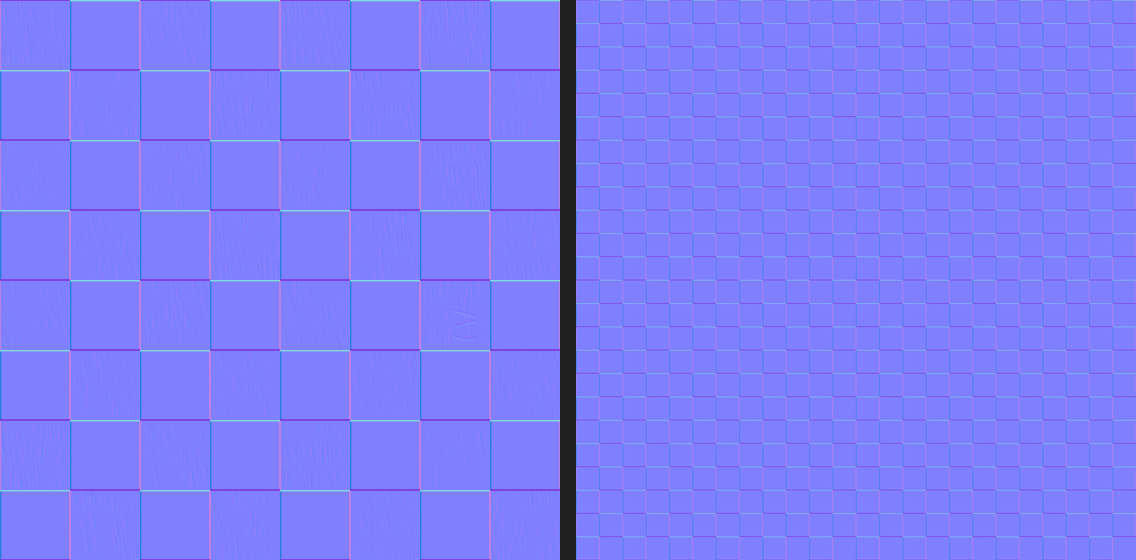
Left: one tile. Right: repeated 3 by 3.
This texture map is drawn by a WebGL 2 fragment shader. Its source:

```glsl
#version 300 es
precision highp float;
// Tangent-space normal map of an 8 by 8 checkerboard: smooth raised squares with thin
// bevels alternate with squares of fine upright wood grain. Grain is a height made of
// layered sines and stretched cellular pores, turned into slopes by differences.
uniform vec2 u_resolution;
out vec4 fragColor;

const float SQUARES = 8.0;

float hash(vec2 p) {
  vec3 q = fract(vec3(p.xyx) * 0.1031);
  q += dot(q, q.yzx + 33.33);
  return fract((q.x + q.y) * q.z);
}

// Cellular noise in a stretched grid: long pits of random depth
float pores(vec2 p, float seed) {
  vec2 base = floor(p);
  float depth = 0.0;
  for (int y = -1; y <= 1; y++)
    for (int x = -1; x <= 1; x++) {
      vec2 cell = base + vec2(x, y);
      vec2 key = cell + 20.0 + seed * 61.0;
      vec2 center = cell + 0.2 + 0.6 * vec2(hash(key), hash(key + 37.0));
      float strength = hash(key + 71.0);
      float pit = 1.0 - smoothstep(0.0, 0.6, length(p - center));
      depth = max(depth, pit * strength * strength);
    }
  return depth;
}

// Height of the wood inside one square, p in 0..1
float woodHeight(vec2 p, vec2 square, float seed) {
  float phase = seed * 40.0;
  float x = p.x + 0.05 * p.y + 0.016 * sin(p.y * 5.0 + phase + p.x * 4.0)
          + 0.005 * sin(p.y * 17.0 + phase * 2.0 + p.x * 23.0);

  // Fibres
  float h = 0.00022 * sin(x * 118.0 + phase + 2.0 * sin(p.y * 4.0 + x * 19.0));
  h += 0.00025 * sin(x * 71.0 + phase * 3.0 + 1.6 * sin(p.y * 7.0 - x * 31.0));
  h *= 0.65 + 0.35 * sin(x * 13.0 + p.y * 3.0 + phase);

  // Pores, coarse and fine
  h -= 0.0022 * pores(vec2(x * 15.0, p.y * 3.0), seed);
  h -= 0.0009 * pores(vec2(x * 27.0, p.y * 6.0) + 5.0, seed);

  // Curved scratches on a single worn square
  if (square == vec2(6.0, 3.0)) {
    float span = smoothstep(0.42, 0.52, p.x) * (1.0 - smoothstep(0.74, 0.84, p.x));
    for (float k = 0.0; k < 3.0; k++) {
      float d = p.y - 0.21 - 0.15 * k - 0.05 * sin(p.x * 7.0 + k * 2.3);
      h -= 0.0025 * span * exp(-d * d * 3500.0);
    }
  }
  return h;
}

vec3 encodeNormal(vec2 tilt) {
  return 0.5 + 0.5 * vec3(tilt, sqrt(max(0.0, 1.0 - dot(tilt, tilt))));
}

// Pixel coverage of a line with the given half width
float lineCoverage(float d, float halfWidth, float pixel) {
  return clamp((halfWidth - abs(d)) / pixel + 0.5, 0.0, min(1.0, 2.0 * halfWidth / pixel));
}

void main() {
  vec2 p = gl_FragCoord.xy / u_resolution * SQUARES;
  vec2 pixel = SQUARES / u_resolution;
  vec2 square = floor(p);
  vec2 local = p - square;

  // Grain on every second square
  vec2 tilt = vec2(0.0);
  if (mod(square.x + square.y, 2.0) > 0.5) {
    float seed = hash(square + 3.0);
    float e = 0.006;
    float h = woodHeight(local, square, seed);
    vec2 slope = vec2(woodHeight(local + vec2(e, 0.0), square, seed) - h,
                      woodHeight(local + vec2(0.0, e), square, seed) - h) / e;
    tilt = -slope * (0.7 + 0.5 * hash(square + 11.0));
  }
  vec3 color = encodeNormal(tilt);

  // Bevels face away from the smooth squares
  vec2 edge = floor(p + 0.5);
  float smoothRight = 1.0 - mod(edge.x + square.y, 2.0);
  float smoothAbove = 1.0 - mod(square.x + edge.y, 2.0);
  float dx = p.x - edge.x - 0.01 * smoothRight;
  float dy = p.y - edge.y + 0.01 * (1.0 - smoothAbove);
  vec3 sideBevel = encodeNormal(vec2(0.7 - 1.4 * smoothRight, 0.0));
  vec3 levelBevel = encodeNormal(vec2(0.0, 0.7 - 1.4 * smoothAbove));
  color = mix(color, sideBevel, lineCoverage(dx, 0.01, pixel.x));
  color = mix(color, levelBevel, lineCoverage(dy, 0.01, pixel.y));

  fragColor = vec4(color, 1.0);
}
```
